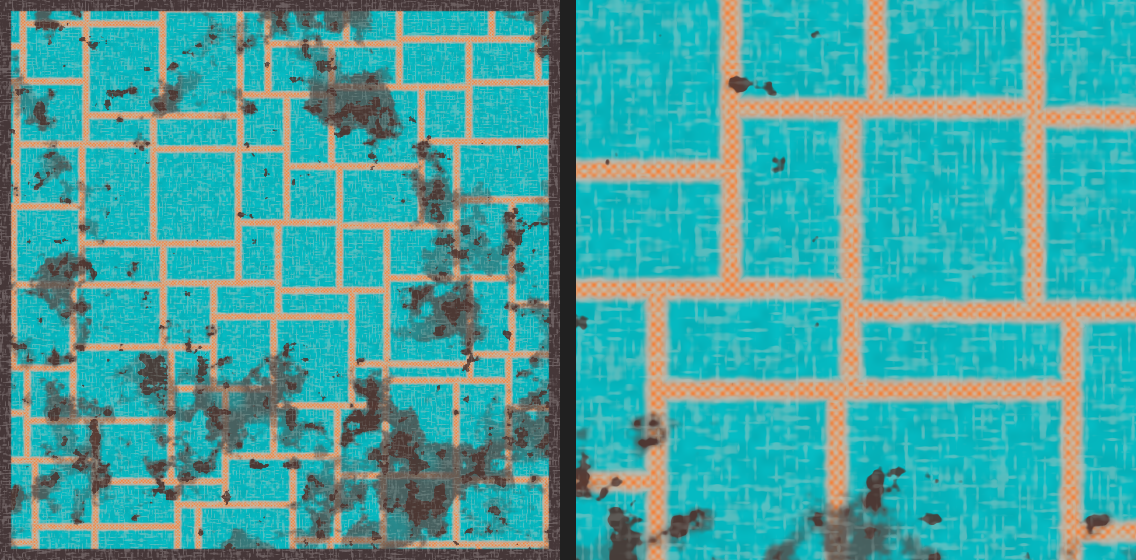
Left: the whole. Right: its middle third, enlarged.
Write a WebGL 2 fragment shader that draws this pattern.

```glsl
#version 300 es
precision highp float;
// Woven teal cloth divided into irregular rectangles by soft orange bands.
// A checkerboard of cells holds alternating vertical and horizontal segments,
// each ending on its neighbours; noise adds threads, washed stains and specks.

uniform vec2 u_resolution;
out vec4 fragColor;

const float CELLS = 9.0;            // layout cells across the canvas
const float LINE_SPREAD = 0.84;     // random travel of a line in its cell
const float BORDER = 0.0198;
const vec2 HALO_EDGE = vec2(0.0050, 0.0094);
const vec2 CORE_EDGE = vec2(0.0022, 0.0062);
const float THREADS = 170.0;        // regular threads across the canvas
const vec2 FIBRE = vec2(115.0, 400.0);
const float CLOUD_SCALE = 6.0;
const float GRAIN_SCALE = 42.0;
const vec2 WASH_EDGE = vec2(0.60, 0.68);
const vec2 SPECK_EDGE = vec2(0.735, 0.775);

const vec3 TEAL = vec3(0.02, 0.71, 0.74);
const vec3 HALO = vec3(0.69, 0.69, 0.65);
const vec3 PEACH = vec3(0.82, 0.70, 0.60);
const vec3 ORANGE = vec3(0.95, 0.51, 0.23);
const vec3 WASH = vec3(0.33, 0.32, 0.31);
const vec3 RUST = vec3(0.30, 0.19, 0.17);
const vec3 FRAME = vec3(0.27, 0.215, 0.22);
const vec3 FLECK = vec3(0.70, 0.78, 0.76);

float hash(vec2 p) {
    return fract(sin(dot(p, vec2(127.1, 311.7))) * 43758.5453);
}

float noise(vec2 p) {
    vec2 i = floor(p), f = fract(p);
    f = f * f * (3.0 - 2.0 * f);
    return mix(mix(hash(i), hash(i + vec2(1, 0)), f.x),
               mix(hash(i + vec2(0, 1)), hash(i + 1.0), f.x), f.y);
}

float fbm(vec2 p) {
    float sum = 0.0, amp = 0.5;
    for (int i = 0; i < 4; i++) {
        sum += amp * noise(p);
        p = p * 2.03 + 17.3;
        amp *= 0.5;
    }
    return sum / 0.9375;
}

// Position of a cell's line along the given axis
float linePos(vec2 cell, float along) {
    return along + 0.5 + LINE_SPREAD * (hash(cell + 3.7) - 0.5);
}

// Distance to the nearest segment of the rectangle layout, in cells
float layoutDistance(vec2 p) {
    vec2 home = floor(p);
    float nearest = 10.0;
    for (int y = -1; y <= 1; y++) {
        for (int x = -1; x <= 1; x++) {
            vec2 cell = home + vec2(x, y);
            bool upright = mod(cell.x + cell.y, 2.0) < 0.5;
            vec2 dir = upright ? vec2(0, 1) : vec2(1, 0);
            float along = dot(cell, dir);
            float across = linePos(cell, dot(cell, dir.yx));
            float start = linePos(cell - dir, along - 1.0);
            float end = linePos(cell + dir, along + 1.0);
            float t = dot(p, dir);
            vec2 gap = vec2(dot(p, dir.yx) - across, t - clamp(t, start, end));
            nearest = min(nearest, length(gap));
        }
    }
    return nearest;
}

void main() {
    vec2 uv = gl_FragCoord.xy / u_resolution;
    float pixel = 1.0 / min(u_resolution.x, u_resolution.y);

    // Threads: random fibres both ways over a regular weave
    float fibres = max(noise(uv * FIBRE), noise(uv.yx * FIBRE + 91.0));
    vec2 wave = cos(6.28318 * THREADS * uv);
    float fleck = smoothstep(0.52, 0.95, fibres + 0.05 * (wave.x + wave.y));
    float checker = 0.5 + 0.5 * wave.x * wave.y;

    // Bands with a pale halo and a chequered orange core
    float d = layoutDistance(uv * CELLS) / CELLS;
    d += 0.0016 * (noise(uv * 190.0) - 0.5);
    float halo = 1.0 - smoothstep(HALO_EDGE.x, HALO_EDGE.y, d);
    float core = 1.0 - smoothstep(CORE_EDGE.x, CORE_EDGE.y, d);
    vec3 color = TEAL * (0.96 + 0.08 * noise(uv * 150.0));
    color = mix(color, HALO, halo);
    color = mix(color, mix(PEACH, ORANGE, checker), core);

    // Stains: broad worn washes, then ragged dark specks gathered in them
    float cloud = fbm(uv * CLOUD_SCALE + 5.2);
    float grain = fbm(uv * GRAIN_SCALE + 40.0);
    float wash = smoothstep(WASH_EDGE.x, WASH_EDGE.y, cloud + 0.4 * (grain - 0.5));
    wash *= 0.45 + 0.4 * smoothstep(0.3, 0.65, noise(uv * 17.0 + 8.0));
    float speck = smoothstep(SPECK_EDGE.x, SPECK_EDGE.y, grain + 0.6 * (cloud - 0.5));
    color = mix(color, WASH, wash);
    color = mix(color, RUST, 0.85 * speck);
    color = mix(color, FLECK, fleck * mix(0.46, 0.20, max(wash, speck)));

    // Dark woven frame
    vec2 inset = min(uv, 1.0 - uv);
    float frame = 1.0 - smoothstep(-pixel, pixel, min(inset.x, inset.y) - BORDER);
    vec3 frameColor = mix(FRAME, FLECK * vec3(1.0, 0.85, 0.87), 0.36 * fleck);
    color = mix(color, frameColor, frame);

    fragColor = vec4(color, 1.0);
}
```
